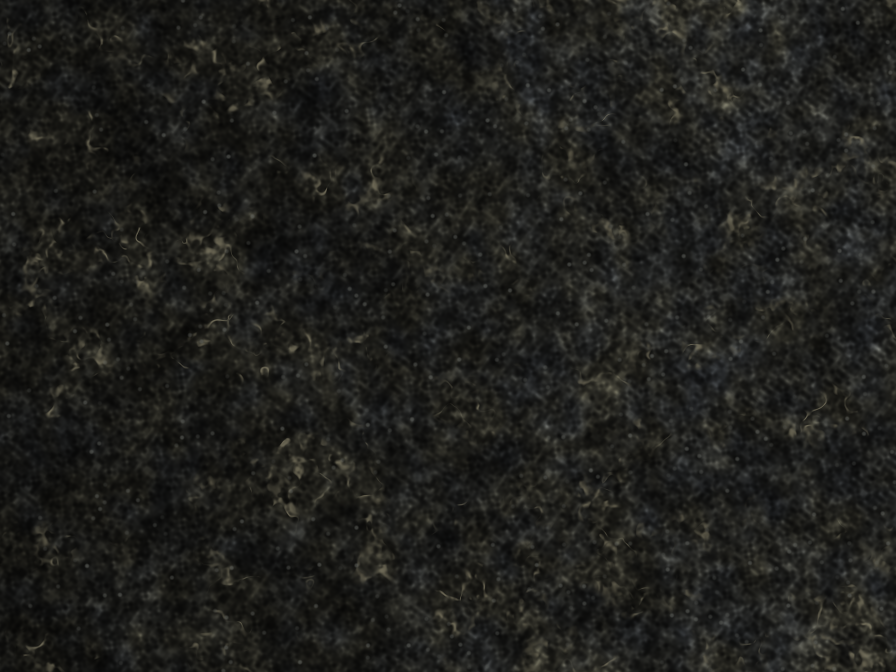
Write a WebGL 2 fragment shader that draws this texture.

```glsl
#version 300 es
precision highp float;

uniform vec2 u_resolution;
out vec4 outColor;

// Feature frequencies, in cycles per canvas height
const float CLOUD_FREQ = 5.0;
const float MOTTLE_FREQ = 30.0;
const float GRAIN_FREQ = 78.0;
const float FINE_FREQ = 175.0;
const float VEIN_FREQ = 27.0;
const float PATCH_FREQ = 15.0;
const float FLAKE_FREQ = 82.0;
const float SPECK_FREQ = 62.0;

// Strength of each layer on the logarithm of brightness
const float CLOUD_GAIN = 0.16;
const float MOTTLE_GAIN = 0.40;
const float GRAIN_GAIN = 0.52;
const float FINE_GAIN = 0.48;
const float SHADE_LEFT = -0.24;
const float SHADE_RIGHT = 0.16;

const float BASE_LEVEL = 0.107;
const float VEIN_WIDTH = 0.26;
const float VEIN_OPACITY = 0.85;
const float HALO_GAIN = 0.30;
const float SPECK_SHARE = 0.09;
const float SPECK_RADIUS = 0.22;

const vec3 WARM_TINT = vec3(1.03, 1.01, 0.85);
const vec3 COOL_TINT = vec3(0.95, 1.00, 1.04);
const vec3 VEIN_COLOR = vec3(0.46, 0.44, 0.36);
const vec3 SPECK_COLOR = vec3(0.40, 0.41, 0.39);

const mat2 TURN = mat2(0.8, 0.6, -0.6, 0.8);

float hash(vec2 p) {
    return fract(sin(dot(p, vec2(127.1, 311.7))) * 43758.5453);
}

// Smooth value noise in -1..1
float noise(vec2 p) {
    vec2 cell = floor(p);
    vec2 f = fract(p);
    vec2 w = f * f * (3.0 - 2.0 * f);
    float low = mix(hash(cell), hash(cell + vec2(1.0, 0.0)), w.x);
    float high = mix(hash(cell + vec2(0.0, 1.0)), hash(cell + vec2(1.0, 1.0)), w.x);
    return 2.0 * mix(low, high, w.y) - 1.0;
}

// Two turned octaves, to hide the lattice
float noise2(vec2 p) {
    return 0.75 * noise(TURN * p) + 0.5 * noise(TURN * TURN * p * 2.03 + 17.3);
}

// Thin crooked lines along the zero crossings of warped noise
float veinLine(vec2 p) {
    vec2 warp = vec2(noise(p * 58.0 + 3.7), noise(p * 58.0 + 41.2));
    float ridge = abs(noise2(p * VEIN_FREQ + 0.35 * warp + 8.1));
    return 1.0 - smoothstep(0.0, VEIN_WIDTH, ridge);
}

// Sparse bright points, one at most per cell
float specks(vec2 p) {
    vec2 q = TURN * p * SPECK_FREQ;
    vec2 cell = floor(q);
    vec2 center = 0.3 + 0.4 * vec2(hash(cell + 5.3), hash(cell + 9.8));
    float dist = length(fract(q) - center);
    float present = step(1.0 - SPECK_SHARE, hash(cell + 2.6));
    float strength = mix(0.25, 0.9, hash(cell + 13.4));
    return present * strength * (1.0 - smoothstep(0.3 * SPECK_RADIUS, 1.3 * SPECK_RADIUS, dist));
}

void main() {
    vec2 p = gl_FragCoord.xy / u_resolution.y;
    float across = gl_FragCoord.x / u_resolution.x;

    // Dark crystalline body, layered from broad clouds to fine grain
    float cloud = noise2(p * CLOUD_FREQ + 2.2);
    float mottle = noise2(p * MOTTLE_FREQ + 31.5);
    float grain = noise2(p * GRAIN_FREQ + 57.9);
    float fine = noise(TURN * p * FINE_FREQ + 91.4);
    float shade = mix(SHADE_LEFT, SHADE_RIGHT, smoothstep(0.0, 0.8, across));
    float logLevel = shade + CLOUD_GAIN * cloud + MOTTLE_GAIN * mottle
                   + GRAIN_GAIN * grain + FINE_GAIN * fine;

    // Clustered veins broken into flakes, with a faint halo
    float cluster = smoothstep(-0.05, 0.65, noise2(p * PATCH_FREQ + 73.6));
    float flake = smoothstep(-0.25, 0.75, noise2(p * FLAKE_FREQ + 120.7));
    float line = veinLine(p);
    float vein = VEIN_OPACITY * cluster * flake * line;
    logLevel += HALO_GAIN * cluster * (0.4 + 0.6 * line);

    // Warm and cool minerals, cooler to the right
    float coolness = 0.25 + 0.35 * across + 0.6 * noise2(p * 22.0 + 150.3) - 0.4 * cluster;
    vec3 tint = mix(WARM_TINT, COOL_TINT, clamp(coolness, 0.0, 1.0));
    vec3 color = BASE_LEVEL * exp(logLevel) * tint;

    color = mix(color, VEIN_COLOR, vein);
    color = mix(color, SPECK_COLOR, 0.6 * specks(p));
    outColor = vec4(color, 1.0);
}
```
